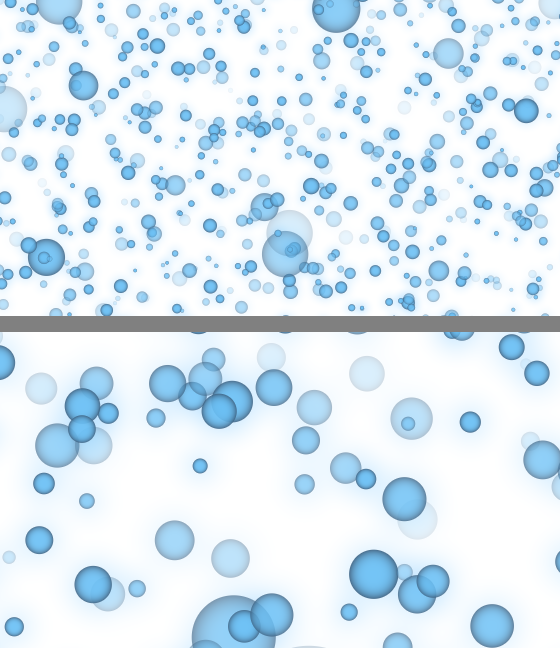
Top: the whole. Bottom: its middle third, enlarged.
Write a WebGL 1 fragment shader that draws this pattern.

```glsl
precision highp float;

uniform vec2 u_resolution;

#define LAYERS 6
#define CELL 0.15
#define RADIUS_MIN 0.0055
#define RADIUS_SPREAD 0.019
#define RADIUS_GIANT 0.055
#define GIANT_RARITY 60.0
#define OPACITY_MIN 0.09
#define OPACITY_MAX 0.93
#define RIM_POWER 4.0
#define GLOW_WIDTH 0.036
#define GLOW_STRENGTH 0.28

const vec3 PAPER = vec3(1.0);
const vec3 GLOW = vec3(0.66, 0.86, 1.0);
const vec3 CORE = vec3(0.42, 0.753, 0.96);
const vec3 RIM = vec3(0.24, 0.385, 0.51);

vec4 hash4(vec3 key) {
  vec4 h = fract(key.xyzx * vec4(0.1031, 0.1030, 0.0973, 0.1099));
  h += dot(h, h.wzxy + 33.33);
  return fract((h.xxyz + h.yzzw) * h.zywx);
}

mat2 rotation(float angle) {
  float c = cos(angle), s = sin(angle);
  return mat2(c, s, -s, c);
}

// Mostly small sizes with a rare tail of giants
float bubbleRadius(float h) {
  return RADIUS_MIN + RADIUS_SPREAD * h + RADIUS_GIANT * pow(h, GIANT_RARITY);
}

// Many dense bubbles, fewer faint ones
float bubbleOpacity(float h) {
  return mix(OPACITY_MIN, OPACITY_MAX, 1.0 - (1.0 - h) * (1.0 - h));
}

void main() {
  float pixel = 1.0 / u_resolution.y;
  vec2 p = gl_FragCoord.xy * pixel;
  vec3 paper = PAPER;
  vec3 paint = vec3(0.0);
  float transmit = 1.0;

  // Turned cellular layers, each holding one bubble per cell
  for (int layer = 0; layer < LAYERS; layer++) {
    float id = float(layer);
    vec2 grid = rotation(0.4 + 1.1 * id) * p / CELL + 60.0 + 7.37 * id;
    vec2 home = floor(grid);

    for (int j = -1; j <= 1; j++) {
      for (int i = -1; i <= 1; i++) {
        vec2 cell = home + vec2(float(i), float(j));
        vec4 h = hash4(vec3(cell, 19.0 + 31.0 * id));
        float radius = bubbleRadius(h.z);
        float opacity = bubbleOpacity(h.w);
        float d = length(grid - cell - h.xy) * CELL;

        // Soft halo, always behind the bubbles
        float halo = 1.0 - clamp((d - radius) / GLOW_WIDTH, 0.0, 1.0);
        paper *= mix(vec3(1.0), GLOW, GLOW_STRENGTH * opacity * halo * halo);

        // Translucent ball with a darker rim
        float shade = pow(min(d / radius, 1.0), RIM_POWER);
        float cover = opacity * clamp((radius - d) / pixel + 0.5, 0.0, 1.0);
        paint = mix(paint, mix(CORE, RIM, shade), cover);
        transmit *= 1.0 - cover;
      }
    }
  }

  gl_FragColor = vec4(paint + transmit * paper, 1.0);
}
```
